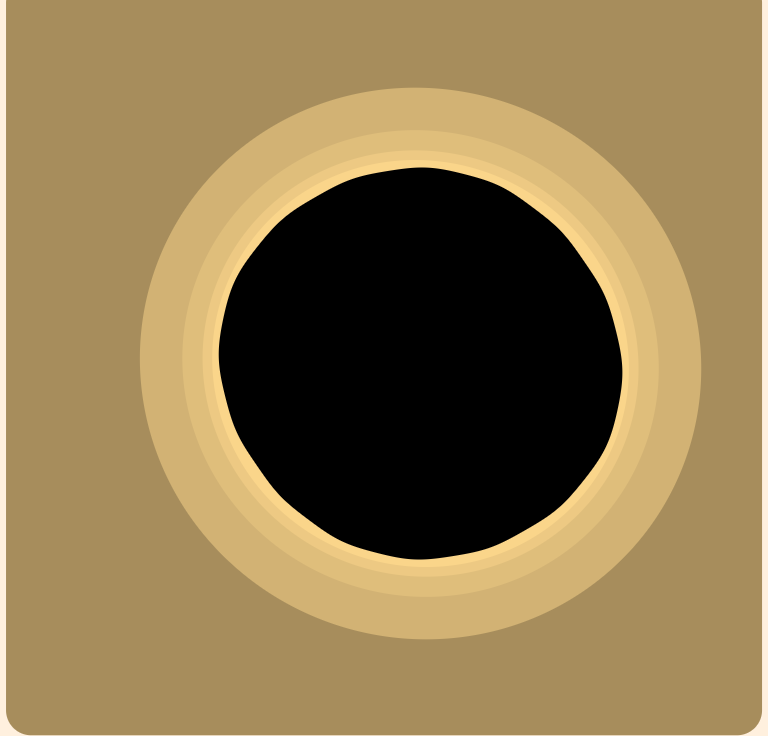
Reproduce this background procedurally as a WebGL 1 fragment shader.

```glsl
precision highp float;
// A black, slightly lumpy disc with stepped golden halos on a rounded tan card.

#define CENTER vec2(0.5714, 0.5061)
#define HOLE_RADIUS 0.2678
#define HALO_WIDTH 0.1102
#define HALO_FALLOFF 1.07
#define HALO_COUNT 4
#define CARD_MIN vec2(0.0082, 0.001)
#define CARD_MAX vec2(1.0354, 1.03)
#define CARD_CORNER 0.034
#define PAPER_COLOR vec3(1.0, 0.94, 0.87)
#define CARD_COLOR vec3(0.655, 0.553, 0.361)
#define GLOW_COLOR vec3(1.0, 0.85, 0.552)

uniform vec2 u_resolution;

// Antialiased coverage of the inside of a signed distance.
float cover(float dist) {
  return clamp(0.5 - dist * u_resolution.y, 0.0, 1.0);
}

float roundedBox(vec2 p, vec2 halfSize, float corner) {
  vec2 q = abs(p) - halfSize + corner;
  return length(max(q, 0.0)) + min(max(q.x, q.y), 0.0) - corner;
}

// Radial offset that stretches a circle into a tilted oval.
float ovalOffset(float angle) {
  return 0.0033 * cos(2.0 * angle) - 0.0036 * sin(2.0 * angle);
}

// Uneven, faintly faceted rim of the hole.
float rimOffset(float angle) {
  return 0.0037 * cos(2.0 * angle) - 0.0048 * sin(2.0 * angle)
       + 0.0024 * cos(4.0 * angle + 0.84)
       + 0.0007 * cos(16.0 * angle + 0.5);
}

void main() {
  vec2 uv = gl_FragCoord.xy / u_resolution.y;

  // Card on paper
  vec2 halfSize = 0.5 * (CARD_MAX - CARD_MIN);
  float card = roundedBox(uv - CARD_MIN - halfSize, halfSize, CARD_CORNER);
  vec3 color = mix(PAPER_COLOR, CARD_COLOR, cover(card));

  // Halos, brighter and closer together toward the hole
  vec2 p = uv - CENTER;
  float radius = length(p);
  float angle = atan(p.y, p.x);
  float oval = radius - HOLE_RADIUS - ovalOffset(angle);
  for (int i = 0; i < HALO_COUNT; i++) {
    float step = float(i);
    float width = HALO_WIDTH * exp2(-HALO_FALLOFF * step);
    float gain = 0.822 + 0.053 * step;
    color = mix(color, GLOW_COLOR * gain, cover(oval - width));
  }

  // Hole
  color *= 1.0 - cover(radius - HOLE_RADIUS - rimOffset(angle));

  gl_FragColor = vec4(color, 1.0);
}
```
